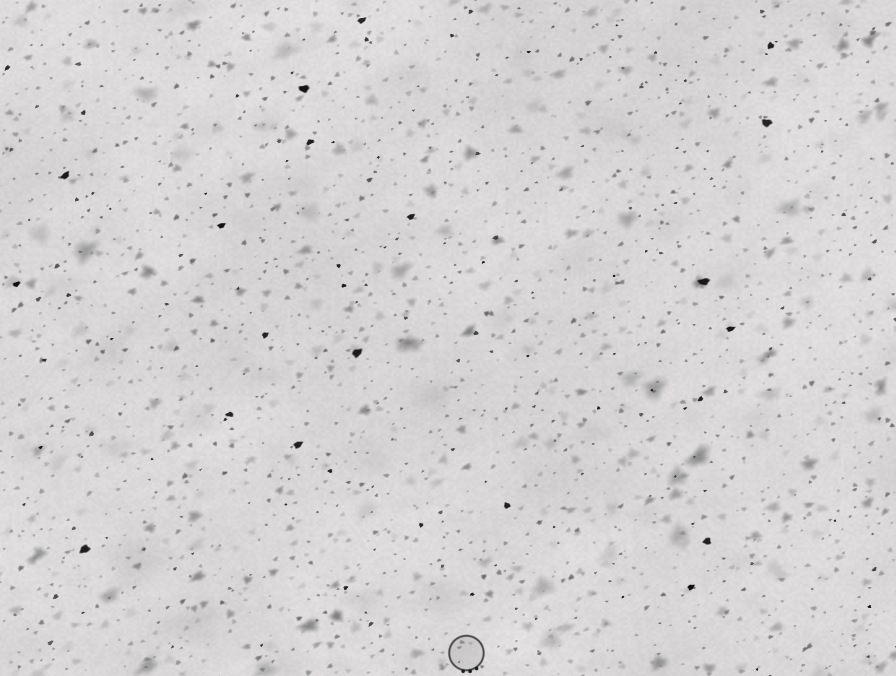
A WebGL 2 fragment shader for this texture:

```glsl
#version 300 es
precision highp float;

uniform vec2 u_resolution;
out vec4 fragColor;

// Lengths are fractions of the canvas height.
const vec3 PAPER = vec3(0.852, 0.845, 0.847);
const vec3 INK = vec3(0.045, 0.05, 0.045);
const float TILT = 0.38;            // drift direction of the grains
const float TILT_SPREAD = 0.9;
const float STRETCH_MAX = 1.8;
const float CLOUD_SCALE = 4.5;
const float CLOUD_CONTRAST = 0.13;
const float GRAIN_SCALE = 260.0;
const float GRAIN_CONTRAST = 0.035;
const float SIDE_GLOW = 0.016;
const vec2 BUBBLE_CENTER = vec2(0.69, 0.034);
const float BUBBLE_RADIUS = 0.0255;
const float BUBBLE_RIM = 0.0013;

float hash(vec2 p) {
    return fract(sin(dot(p, vec2(127.1, 311.7))) * 43758.5453);
}

vec4 hash4(vec2 p) {
    return vec4(hash(p), hash(p + 17.3), hash(p + 41.9), hash(p + 73.1));
}

mat2 rotation(float angle) {
    float c = cos(angle), s = sin(angle);
    return mat2(c, -s, s, c);
}

float valueNoise(vec2 p) {
    vec2 cell = floor(p), f = fract(p);
    f = f * f * (3.0 - 2.0 * f);
    float low = mix(hash(cell), hash(cell + vec2(1, 0)), f.x);
    float high = mix(hash(cell + vec2(0, 1)), hash(cell + vec2(1, 1)), f.x);
    return mix(low, high, f.y);
}

float clouds(vec2 p) {
    float sum = 0.0, weight = 0.5, total = 0.0;
    for (int i = 0; i < 5; i++) {
        sum += weight * valueNoise(p);
        total += weight;
        weight *= 0.62;
        p = p * 2.03 + 19.7;
    }
    return sum / total;
}

// Light left after one layer of scattered grains.
// radii: smallest and largest; dark: weakest and strongest; soft: edge blur per radius.
float grains(vec2 p, float cellSize, float chance, vec2 radii, vec2 dark, float soft, float seed) {
    float pixel = 1.0 / u_resolution.y;
    vec2 home = floor(p / cellSize);
    float light = 1.0;
    for (int y = -1; y <= 1; y++) {
        for (int x = -1; x <= 1; x++) {
            vec2 cell = home + vec2(x, y);
            vec4 place = hash4(cell + seed * 7.31);
            if (place.z > chance) continue;
            vec4 shape = hash4(cell + seed * 11.57 + 131.0);
            float radius = mix(radii.x, radii.y, shape.x * shape.x);
            float strength = mix(dark.x, dark.y, shape.y * shape.y);
            float stretch = sqrt(mix(1.0, STRETCH_MAX, shape.z));
            vec2 q = p - (cell + place.xy) * cellSize;
            q = rotation((shape.w - 0.5) * TILT_SPREAD) * q * vec2(1.0 / stretch, stretch);
            float angle = atan(q.y, q.x + 1e-6);
            float lobes = 1.0 + 0.13 * sin(3.0 * angle + 40.0 * place.w)
                              + 0.07 * sin(5.0 * angle + 70.0 * shape.w);
            float blur = max(soft * radius, 0.6 * pixel);
            float mask = 1.0 - smoothstep(radius - blur, radius + blur, length(q) * lobes);
            light *= 1.0 - strength * mask;
        }
    }
    return light;
}

// Light left by the round bubble, its thin rim and the crumbs below it.
float bubble(vec2 p) {
    float pixel = 1.0 / u_resolution.y;
    vec2 q = p - BUBBLE_CENTER;
    float edge = length(q) - BUBBLE_RADIUS;
    float inside = 1.0 - smoothstep(-pixel, pixel, edge);
    float rim = 1.0 - smoothstep(0.0, BUBBLE_RIM + pixel, abs(edge));
    float light = (1.0 - 0.07 * inside) * (1.0 - 0.72 * rim);
    for (int i = 0; i < 3; i++) {
        float angle = -1.75 + 0.38 * float(i);
        vec2 crumb = (BUBBLE_RADIUS + 0.002) * vec2(cos(angle), sin(angle));
        light *= 1.0 - 0.9 * (1.0 - smoothstep(0.0015, 0.0015 + 1.5 * pixel, length(q - crumb)));
    }
    return light;
}

void main() {
    vec2 p = gl_FragCoord.xy / u_resolution.y;
    vec2 drift = rotation(TILT) * p + 3.0;

    // Uneven backlight and fine grain
    float glow = CLOUD_CONTRAST * (clouds(drift * CLOUD_SCALE * vec2(0.8, 1.2)) - 0.5);
    glow += GRAIN_CONTRAST * (valueNoise(p * GRAIN_SCALE) - 0.5);
    glow += SIDE_GLOW * (0.5 - gl_FragCoord.x / u_resolution.x);

    // Grains from far out of focus to sharp
    float light = grains(drift, 0.11, 0.55, vec2(0.015, 0.03), vec2(0.015, 0.07), 1.0, 1.0);
    light *= grains(drift, 0.085, 0.36, vec2(0.007, 0.0125), vec2(0.08, 0.42), 0.85, 2.0);
    light *= grains(drift, 0.038, 0.45, vec2(0.004, 0.0075), vec2(0.07, 0.38), 0.8, 3.0);
    light *= grains(drift, 0.018, 0.46, vec2(0.0016, 0.0036), vec2(0.12, 0.55), 0.6, 4.0);
    light *= grains(drift, 0.045, 0.24, vec2(0.0016, 0.0036), vec2(0.6, 0.95), 0.35, 5.0);
    light *= grains(drift, 0.13, 0.26, vec2(0.0042, 0.0068), vec2(0.88, 1.0), 0.3, 6.0);
    light *= bubble(p);

    fragColor = vec4(mix(INK, PAPER + glow, light), 1.0);
}
```
